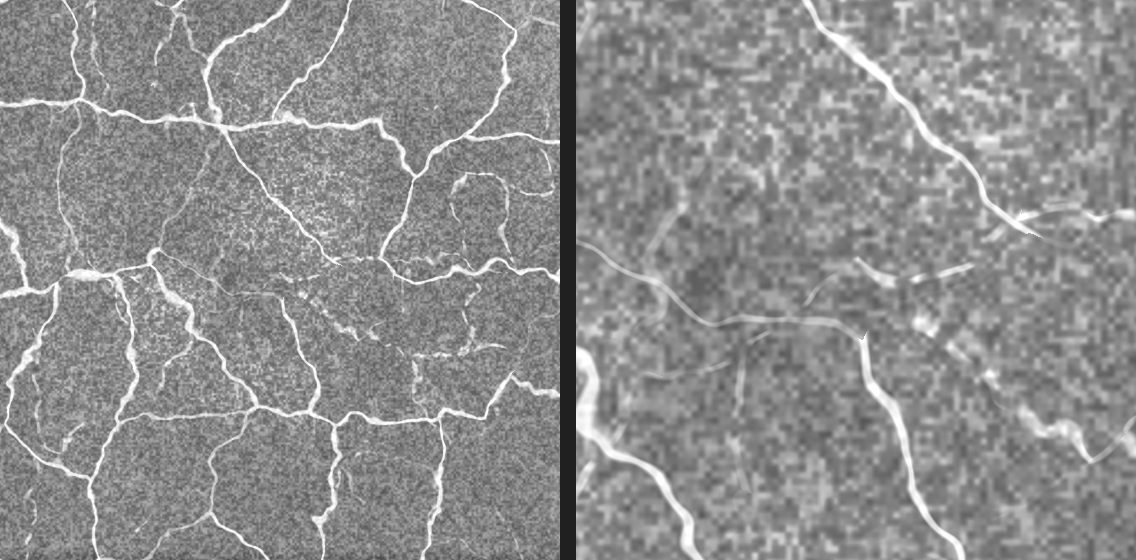
Left: the whole. Right: its middle third, enlarged.
A Shadertoy shader for this texture:

```glsl
vec2 hash2(vec2 p) {
    vec3 q = fract(p.xyx * vec3(.1031, .1030, .0973));
    q += dot(q, q.yzx + 33.33);
    return fract((q.xx + q.yz) * q.zy);
}

float valueNoise(vec2 p) {
    vec2 i = floor(p), f = fract(p);
    f = f * f * (3. - 2. * f);
    float low = mix(hash2(i).x, hash2(i + vec2(1, 0)).x, f.x);
    float high = mix(hash2(i + vec2(0, 1)).x, hash2(i + 1.).x, f.x);
    return mix(low, high, f.y);
}

vec2 jitter(vec2 p) {
    return vec2(valueNoise(p), valueNoise(p + 71.)) - .5;
}

// Layered sines bend the vessels, two sizes of noise make them jagged
vec2 meander(vec2 p) {
    vec2 jag = .022 * jitter(p * 27.) + .008 * jitter(p * 70. + 30.);
    float amplitude = .022, frequency = 9.;
    for (int i = 0; i < 4; i++) {
        p += amplitude * sin(frequency * (p.yx + .5 * p) + vec2(1.7, 2.9) * float(i));
        amplitude *= .5;
        frequency *= 1.9;
    }
    return p + jag;
}

vec2 siteOffset(vec2 id, vec2 f, vec2 cell, vec2 scale, float seed) {
    return (cell + .1 + .8 * hash2(id + cell + seed) - f) / scale;
}

// Cellular borders, each with its own width and brightness
float vessels(vec2 p, vec2 scale, float missing, float maxWidth, float seed) {
    vec2 id = floor(p * scale), f = fract(p * scale);
    vec2 nearCell = vec2(0), nearSite = vec2(9);
    for (int y = -1; y <= 1; y++)
    for (int x = -1; x <= 1; x++) {
        vec2 cell = vec2(x, y);
        vec2 site = siteOffset(id, f, cell, scale, seed);
        if (dot(site, site) < dot(nearSite, nearSite)) {
            nearSite = site;
            nearCell = cell;
        }
    }

    float light = 0., pixel = 1. / iResolution.y;
    float swelling = .65 + .7 * valueNoise(p * 85. + seed);
    for (int y = -2; y <= 2; y++)
    for (int x = -2; x <= 2; x++) {
        vec2 cell = nearCell + vec2(x, y);
        if (x == 0 && y == 0) continue;
        vec2 site = siteOffset(id, f, cell, scale, seed);
        float d = dot(.5 * (site + nearSite), normalize(site - nearSite));
        float strength = hash2(2. * id + cell + nearCell + seed + 40.).y;
        float width = maxWidth * mix(.35, 1., strength) * swelling;
        float glow = smoothstep(missing, missing + .55, strength);
        light = max(light, glow * (1. - smoothstep(width * .4, width * 1.3 + pixel, d)));
    }
    return light;
}

void mainImage(out vec4 fragColor, in vec2 fragCoord) {
    vec2 p = fragCoord / iResolution.y;

    // Film grain in two sizes, the coarser one turned off axis
    vec2 turned = mat2(.8, .6, -.6, .8) * p;
    float grain = .6 * valueNoise(p * 250. + 50.) + .4 * valueNoise(turned * 135. + 300.) - .5;

    // Soft clouds and the speckled blush around the centre
    float cloud = .6 * valueNoise(p * 7. + 13.) + .4 * valueNoise(turned * 19. + 40.);
    vec2 q = p - vec2(.46, .55);
    float blush = exp(-8. * dot(q, q)) * smoothstep(.2, .8, cloud);
    float tone = .515 + .37 * grain + .04 * (cloud - .5);
    tone += blush * (.06 + .55 * max(grain, 0.));
    tone += .07 * smoothstep(1.5, 2., p.x + p.y);
    tone -= .08 * (1. - smoothstep(0., .02, p.y));

    // Main vessels, and a faint beaded net of capillaries
    vec2 bent = meander(p);
    float trunk = vessels(bent, vec2(5.4, 4.), -.1, .0047, 20.);
    float capillary = vessels(meander(p + 3.), vec2(9.5, 6.), .15, .0034, 90.);
    float beads = smoothstep(.2, .65, valueNoise(turned * 105. + 200.));
    float fade = smoothstep(.2, .65, valueNoise(p * 6. + 90.));
    tone += .33 * capillary * beads * fade;
    tone = mix(tone, .96 + .25 * grain, trunk * mix(.5 + .5 * beads, 1., trunk * trunk));

    fragColor = vec4(vec3(clamp(tone, 0., 1.)), 1.);
}
```
